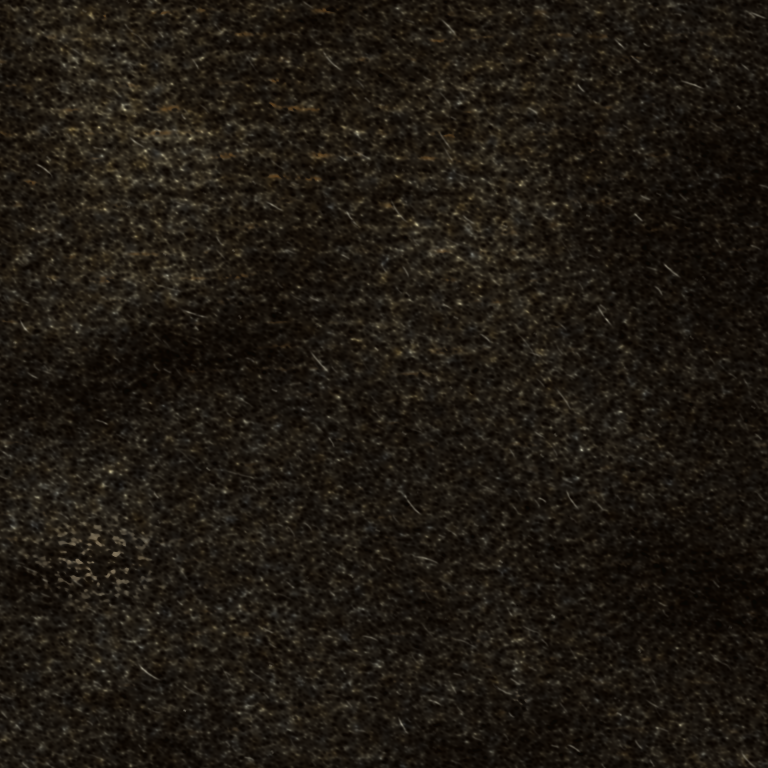
Give the GLSL for this texture, as a three.js fragment shader.

```glsl
// Dark worn brown cloth: faint woven rows, fine grain, slanted pale fibres and one rubbed patch.
#define SHADE vec3(0.07, 0.05, 0.03)
#define PALE vec3(0.29, 0.27, 0.22)
#define RUST vec3(0.40, 0.27, 0.12)
#define FIBRE vec3(0.62, 0.60, 0.53)
#define BASE_TONE 0.101
#define GRAIN 0.78
#define ROWS 32.0
#define ROW_DEPTH 0.17
#define FIBRE_WIDTH 0.0015
#define WORN_CENTRE vec2(0.125, 0.27)

varying vec2 vUv;

float hash(vec2 p) {
  vec3 q = fract(vec3(p.xyx) * 0.1031);
  q += dot(q, q.yzx + 33.33);
  return fract((q.x + q.y) * q.z);
}

vec2 hash2(vec2 p) {
  return vec2(hash(p), hash(p + 57.3));
}

// Cellular noise around zero: one soft light or dark spot per cell.
float spots(vec2 p) {
  vec2 cell = floor(p);
  float sum = 0.0;
  for (int j = -1; j <= 1; j++) {
    for (int i = -1; i <= 1; i++) {
      vec2 id = cell + vec2(float(i), float(j));
      vec2 d = p - id - hash2(id + 11.0);
      sum += (2.0 * hash(id + 91.7) - 1.0) * exp(-4.0 * dot(d, d));
    }
  }
  return sum;
}

// Thin, slightly bent strands falling to the right; reach is the longest half length.
float fibres(vec2 p, float count, float share, float reach) {
  vec2 cell = floor(p * count);
  float light = 0.0;
  for (int j = -1; j <= 1; j++) {
    for (int i = -1; i <= 1; i++) {
      vec2 id = cell + vec2(float(i), float(j));
      vec2 d = p - (id + hash2(id + count)) / count;
      float angle = mix(-0.25, -1.05, hash(id + 7.1));
      vec2 along = vec2(cos(angle), sin(angle));
      float halfLen = reach * mix(0.25, 1.0, hash(id + 23.9));
      float s = dot(d, along) / halfLen;
      float bend = (hash(id + 41.3) - 0.5) * 0.35 * halfLen * s * s;
      float off = (dot(d, vec2(-along.y, along.x)) - bend) / FIBRE_WIDTH;
      float level = hash(id + 67.7);
      float strand = exp(-off * off) * (1.0 - smoothstep(0.4, 1.0, abs(s)));
      light = max(light, strand * step(hash(id + 83.1), share) * (0.2 + 0.8 * level * level));
    }
  }
  return light;
}

// Flat rusty slubs lying on the woven rows.
float slubs(vec2 p) {
  vec2 grid = vec2(22.0, ROWS);
  vec2 cell = floor(p * grid);
  float sum = 0.0;
  for (int j = -1; j <= 1; j++) {
    for (int i = -1; i <= 1; i++) {
      vec2 id = cell + vec2(float(i), float(j));
      vec2 centre = id + vec2(hash(id + 3.7), 0.4 + 0.2 * hash(id + 5.9));
      vec2 size = vec2(mix(0.005, 0.018, hash(id + 13.1)), mix(0.002, 0.004, hash(id + 17.9)));
      vec2 d = (p - centre / grid) / size;
      sum += exp(-dot(d, d)) * pow(hash(id + 29.3), 3.0);
    }
  }
  return sum;
}

// Soft ellipse, one at its centre.
float pool(vec2 p, vec2 centre, vec2 size) {
  vec2 d = (p - centre) / size;
  return exp(-dot(d, d));
}

void main() {
  vec2 uv = vUv;

  // Weave and grain
  vec2 woven = uv + vec2(0.0, 0.003 * sin(uv.x * 13.0) + 0.002 * sin(uv.x * 31.0 + uv.y * 9.0));
  float coarse = spots(woven * vec2(125.0, 185.0));
  vec2 slant = vec2(0.86 * uv.x - 0.5 * uv.y, 0.5 * uv.x + 0.86 * uv.y);
  float fine = spots(slant * vec2(190.0, 275.0) + 400.0);
  float row = -cos(6.28318 * ROWS * woven.y);
  float rich = smoothstep(0.4, 0.75, uv.y) * (1.0 - smoothstep(0.55, 0.95, uv.x));

  // Broad light and shadow
  float broad = 0.35 * spots(uv * 4.0 + 20.0) + 0.2 * spots(uv * vec2(9.0, 14.0));
  float shadow = 0.65 * pool(uv - vec2(0.0, 0.25 * uv.x), vec2(0.13, 0.475), vec2(0.2, 0.055))
    + 0.4 * pool(uv, vec2(1.0, 0.74), vec2(0.16, 0.25))
    + 0.5 * pool(uv, vec2(0.05, 0.24), vec2(0.06, 0.04));
  float tone = GRAIN * (0.9 * coarse + 0.85 * fine) + ROW_DEPTH * row * (0.35 + 0.65 * rich)
    + broad + 0.15 * rich - shadow;
  float level = BASE_TONE * exp(tone);
  vec3 colour = mix(SHADE, PALE, (level - SHADE.r) / (PALE.r - SHADE.r));

  // Warm and cool drift
  float warmth = spots(uv * 70.0 + 150.0) + 0.5 * rich;
  colour *= 1.0 + warmth * vec3(0.06, 0.0, -0.14);

  // Slubs, rubbed patch and fibres
  float slub = slubs(woven) * (0.2 + 0.6 * rich) * smoothstep(-0.5, 0.6, coarse + fine);
  colour = mix(colour, RUST, clamp(slub, 0.0, 0.8));
  float worn = pool(uv, WORN_CENTRE, vec2(0.06, 0.04)) + 0.7 * pool(uv, vec2(0.677, 0.09), vec2(0.008, 0.015));
  worn *= smoothstep(0.0, 0.75, coarse + 0.6 * fine);
  colour = mix(colour, mix(RUST, FIBRE, 0.65), clamp(worn, 0.0, 0.8));
  float strands = fibres(uv, 15.0, 0.5, 0.024) + 0.55 * fibres(uv + 3.0, 34.0, 0.55, 0.011);
  colour = mix(colour, FIBRE, clamp(strands * (0.55 + 0.35 * fine), 0.0, 0.9));

  gl_FragColor = vec4(max(colour, vec3(0.025, 0.018, 0.008)), 1.0);
}
```
